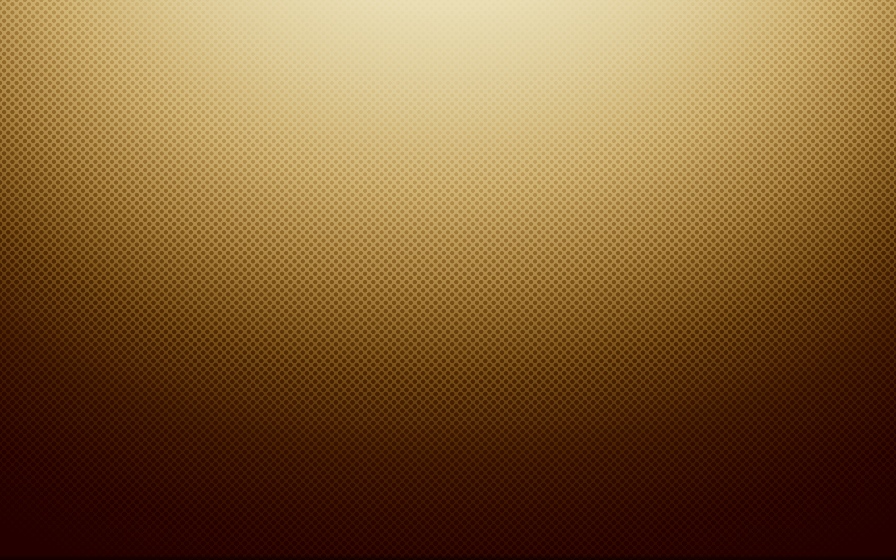
Write a Shadertoy shader that draws this background.

```glsl
#define DOTS_PER_HEIGHT 67.5
#define DOT_CONTRAST 0.13
#define DOT_RADIUS_LIGHT 0.31
#define DOT_RADIUS_DARK 0.42
#define GLOW_LIFT 0.417
#define GLOW_SQUEEZE 0.885

// Gold ramp from the glow (depth 0) down to the darkest brown
vec3 goldRamp(float depth) {
    vec3 stops[8] = vec3[8](
        vec3(0.92, 0.87, 0.71), vec3(0.87, 0.80, 0.60),
        vec3(0.81, 0.70, 0.45), vec3(0.68, 0.53, 0.27),
        vec3(0.48, 0.32, 0.09), vec3(0.29, 0.14, 0.01),
        vec3(0.20, 0.05, 0.00), vec3(0.14, 0.00, 0.00));
    float position = clamp(depth / 0.15, 0.0, 7.0);
    vec3 color = stops[0];
    for (int i = 1; i < 8; i++) {
        color = mix(color, stops[i], clamp(position - float(i - 1), 0.0, 1.0));
    }
    return color;
}

// Distance below an arc of light centred above the top edge
float glowDepth(vec2 p, float aspect) {
    vec2 fromSource = vec2((p.x - 0.5 * aspect) * GLOW_SQUEEZE,
                           1.0 - p.y + GLOW_LIFT);
    return length(fromSource) - GLOW_LIFT;
}

// Staggered round dots on a diagonal lattice
float dotMesh(vec2 p, float radius) {
    vec2 lattice = vec2(p.x + p.y, p.x - p.y) * DOTS_PER_HEIGHT;
    float distanceToDot = length(fract(lattice) - 0.5);
    float pixel = 1.414 * DOTS_PER_HEIGHT / iResolution.y;
    float softness = max(0.08, 0.5 * pixel);
    return 1.0 - smoothstep(radius - softness, radius + softness, distanceToDot);
}

void mainImage(out vec4 fragColor, in vec2 fragCoord) {
    vec2 p = fragCoord / iResolution.y;
    float depth = glowDepth(p, iResolution.x / iResolution.y);

    // Dots grow with depth and fade out inside the glow
    float radius = mix(DOT_RADIUS_LIGHT, DOT_RADIUS_DARK, clamp(depth, 0.0, 1.0));
    float coverage = 3.1416 * radius * radius;
    float strength = DOT_CONTRAST * mix(0.25, 1.0, smoothstep(0.0, 0.45, depth));
    float shade = (dotMesh(p, radius) - coverage) * strength;

    vec3 color = goldRamp(depth + shade);

    // Thin shadow along the bottom edge
    color *= mix(0.6, 1.0, smoothstep(0.002, 0.010, p.y));
    fragColor = vec4(color, 1.0);
}
```
